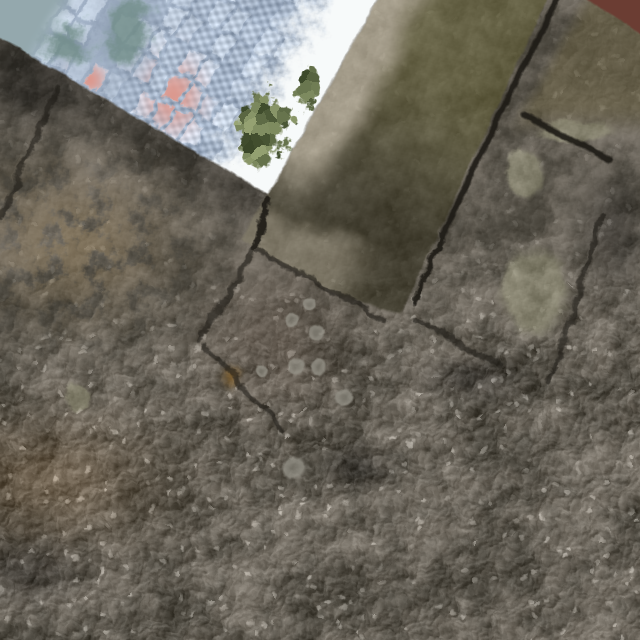
A Shadertoy shader for this texture:

```glsl
// A weathered stone parapet with lichen, above a hazy town seen through a notch.
// Layered sines tint the stone, embossed cellular noise roughens it, and
// segment distances cut the joints; the town is a slanted grid of hashed roofs.

float hash(vec2 p) {
  p = fract(p * vec2(.1031, .1137));
  p += dot(p, p.yx + 33.3);
  return fract((p.x + p.y) * p.x * 17.3);
}

// Distance to the nearest cell point, and that cell's value
vec2 cells(vec2 p) {
  vec2 base = floor(p), best = vec2(4, 0);
  for (int i = 0; i < 9; i++) {
    vec2 id = base + vec2(i % 3 - 1, i / 3 - 1);
    float d = length(id + vec2(hash(id + 7.), hash(id + 61.)) - p);
    if (d < best.x) best = vec2(d, hash(id + 23.));
  }
  return best;
}

float waves(vec2 p) {
  float sum = 0., amp = .5;
  for (int i = 0; i < 6; i++) {
    p = mat2(1.3, 1.1, -1.1, 1.3) * p + 2.7;
    sum += amp * sin(p.x + 1.6 * sin(p.y * .8 + sum));
    amp *= .68;
  }
  return sum;
}

float height(vec2 p) {
  return cells(p * 24.).x + .55 * cells(p * 58.).x + .3 * cells(p * 125.).x;
}

float edge(float d) { return smoothstep(-.003, .003, d); }

float crack(vec2 p, vec4 ends, float width) {
  vec2 a = p - ends.xy, d = ends.zw - ends.xy;
  return smoothstep(width, width * .3, length(a - d * clamp(dot(a, d) / dot(d, d), 0., 1.)));
}

float blot(vec2 p, vec4 spot) {
  vec2 d = (p - spot.xy) / spot.zw;
  return exp(-dot(d, d));
}

vec3 town(vec2 p, vec2 g, float tone) {
  vec2 lot = g * vec2(34, 22) + .15 * tone, inset = abs(fract(lot) - .5);
  float id = hash(floor(lot) + 80.), roof = smoothstep(.46, .34, max(inset.x, inset.y));
  vec3 col = mix(vec3(.62, .68, .76), vec3(.8, .85, .91), roof * id) + .05 * tone;
  col += .1 * sin(g.y * 420.) * sin(g.x * 330.) * smoothstep(-.34, -.2, g.x);
  float warm = blot(p, vec4(.14, .875, .025, .025)) + blot(p, vec4(.27, .85, .04, .05));
  col = mix(col, vec3(.86, .6, .56), roof * step(.45, id) * warm);
  float trees = blot(p, vec4(.2, .95, .04, .06)) + blot(p, vec4(.1, .93, .04, .03));
  col = mix(col, vec3(.43, .54, .52), .8 * smoothstep(.25, .8, trees + .25 * tone));
  col = mix(col, vec3(.58, .66, .68), smoothstep(-.39, -.43, g.x));
  return mix(col, vec3(.97, .98, .98), smoothstep(-.11, -.035, g.x + .02 * tone));
}

void mainImage(out vec4 fragColor, in vec2 fragCoord) {
  vec2 p = fragCoord / iResolution.xy;
  float tone = waves(p * 11.), fine = waves(p * 42. + 3.);
  vec2 q = p + .005 * vec2(fine, waves(p * 37. + 9.)), k = mix(p, q, .4);

  // Slanted axes: across and along the coping block
  vec2 o = k - vec2(.42, .7), s = vec2(dot(o, vec2(.87, -.493)), dot(o, vec2(.493, .87)));
  float brow = k.y - .941 + .583 * k.x;
  float block = edge(s.x) * edge(.268 - s.x - .08 * s.y) * edge(s.y + .086 - .25 * max(s.x - .18, 0.));

  // Wall tints
  vec3 col = mix(vec3(.29, .275, .24), vec3(.48, .455, .415), smoothstep(-1., .9, .7 * tone + .45 * fine));
  col = mix(col, vec3(.54, .47, .35), .6 * blot(q, vec4(.12, .62, .13, .1)) * smoothstep(-.8, .2, fine));
  col = mix(col, vec3(.44, .36, .26), .5 * blot(q, vec4(.07, .25, .16, .09)));
  col = mix(col, vec3(.38, .34, .3), .6 * blot(q, vec4(.43, .47, .1, .1)));
  col = mix(col, vec3(.4, .37, .27), .7 * smoothstep(.27, .3, s.x) * smoothstep(.78, .84, p.y));
  const vec4 stains[5] = vec4[](vec4(.04, .11, .08, .045), vec4(.56, .27, .045, .03),
    vec4(.74, .41, .07, .03), vec4(.96, .64, .05, .08), vec4(.04, .86, .07, .05));
  float dark = .6 * smoothstep(-.12, -.01, brow) * smoothstep(.02, -.01, s.x);
  for (int i = 0; i < 5; i++) dark += .85 * blot(q, stains[i]);
  col *= 1. - .42 * min(dark, 1.);

  // Coping block: shaded crown, paler foot, sunlit rim
  vec3 coping = mix(vec3(.27, .255, .2), vec3(.39, .375, .265), smoothstep(.02, .32, s.y)) + .035 * tone;
  coping = mix(coping, vec3(.49, .465, .4), smoothstep(.01, -.06, s.y + .03 * tone) * smoothstep(.23, .13, s.x));
  float sun = smoothstep(.095, .035, s.x + .012 * tone) * smoothstep(-.03, .1, s.y);
  coping = mix(coping, vec3(.64, .61, .54), sun);
  col = mix(col, coping + .03 * fine, block);

  // Embossed grit, rougher toward the lower right
  float rough = mix(.3, 1., smoothstep(.62, .3, p.y - .12 * p.x)) * (1. - .6 * block);
  vec2 grit = cells(q * 85.);
  col += .28 * rough * clamp(height(q + vec2(-.003, .004)) - height(q), -.45, .45);
  col += .2 * rough * smoothstep(.86, .95, grit.y) * smoothstep(.5, .15, grit.x);

  // Lichen: broad crusts, then pale rosettes
  const vec4 crusts[4] = vec4[](vec4(.835, .545, .052, .067), vec4(.82, .73, .028, .038),
    vec4(.9, .795, .06, .018), vec4(.12, .38, .018, .022));
  for (int i = 0; i < 4; i++)
    col = mix(col, vec3(.56, .55, .46) + .06 * fine, .7 * smoothstep(.25, .55, blot(q, crusts[i])));
  const vec3 rosettes[8] = vec3[](vec3(.483, .524, .011), vec3(.456, .5, .011), vec3(.495, .481, .013),
    vec3(.463, .427, .014), vec3(.497, .427, .013), vec3(.408, .42, .01),
    vec3(.537, .379, .014), vec3(.459, .268, .018));
  for (int i = 0; i < 8; i++) {
    float r = length(k - rosettes[i].xy) / rosettes[i].z;
    col = mix(col, vec3(.59, .58, .54) - .08 * smoothstep(.7, .1, r), .75 * smoothstep(1.1, .75, r));
  }
  col = mix(col, vec3(.55, .4, .17), .7 * blot(q, vec4(.36, .41, .012, .012)));

  // Joints and cracks
  const vec4 cracks[11] = vec4[](vec4(.87, 1, .78, .82), vec4(.78, .82, .69, .63), vec4(.82, .82, .953, .75),
    vec4(.69, .63, .65, .53), vec4(.42, .69, .4, .61), vec4(.4, .61, .31, .47), vec4(.32, .46, .44, .33),
    vec4(.4, .61, .6, .5), vec4(.65, .5, .78, .43), vec4(.09, .86, 0, .66), vec4(.94, .66, .86, .4));
  float joint = 0.;
  for (int i = 0; i < 11; i++)
    joint = max(joint, crack(i < 3 ? k : q, cracks[i], .007) * (i < 5 ? .9 : .6));
  col = mix(col, vec3(.11, .1, .08), joint);
  col = mix(col, vec3(.42, .24, .2), edge(k.y - 1. + .65 * (k.x - .92)));

  // Town in the notch, partly hidden by a shrub
  vec3 view = town(p, vec2(dot(p, vec2(.87, -.5)), dot(p, vec2(.5, .87))), fine);
  vec2 leaf = cells(q * 62.);
  float shrub = blot(p, vec4(.41, .8, .055, .075)) + blot(p, vec4(.487, .865, .02, .035));
  shrub = smoothstep(.42, .55, shrub + .22 * fine - .25 * leaf.x);
  view = mix(view, mix(vec3(.23, .28, .16), vec3(.6, .65, .46), leaf.y), shrub);
  fragColor = vec4(mix(col, view, edge(brow) * edge(-s.x)), 1);
}
```
